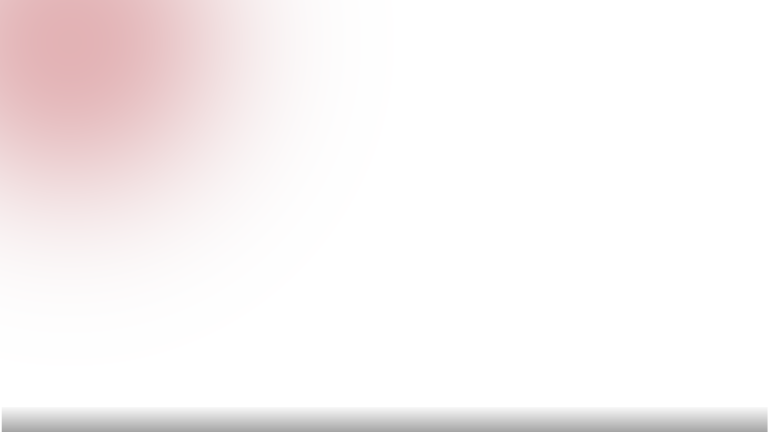
Reproduce this background procedurally as a Shadertoy shader.

```glsl
// A white backdrop with a soft rose glow near the upper left corner and
// a grey shaded strip along the lower edge. The glow is a radial falloff
// per colour channel; the strip is a vertical ramp inside a soft box mask.

// All lengths are in units of the canvas height.
const vec2  GLOW_FROM_TOP_LEFT = vec2(0.162, 0.097);
const vec3  GLOW_ABSORPTION    = vec3(0.112, 0.300, 0.290);
const vec3  GLOW_RADIUS        = vec3(0.400, 0.372, 0.372);
const float GLOW_POWER         = 2.3;

const float STRIP_HEIGHT       = 0.058;
const float STRIP_LEFT_GAP     = 0.004;
const float STRIP_RIGHT_GAP    = 0.001;
const float STRIP_TOP_GREY     = 0.975;
const float STRIP_BOTTOM_GREY  = 0.645;

// Light left over after the glow tints the white backdrop.
vec3 roseGlow(float distanceToCentre) {
    vec3 falloff = exp(-pow(vec3(distanceToCentre) / GLOW_RADIUS, vec3(GLOW_POWER)));
    return vec3(1.0) - GLOW_ABSORPTION * falloff;
}

// Coverage of the strip, with edges one pixel soft.
float stripMask(vec2 p, float width, float pixel) {
    float inset = min(p.x - STRIP_LEFT_GAP, width - STRIP_RIGHT_GAP - p.x);
    inset = min(inset, STRIP_HEIGHT - p.y);
    return clamp(inset / pixel + 0.5, 0.0, 1.0);
}

void mainImage(out vec4 fragColor, in vec2 fragCoord) {
    float pixel = 1.0 / iResolution.y;
    float width = iResolution.x * pixel;
    vec2 p = fragCoord * pixel;

    // Glow
    vec2 glowCentre = vec2(GLOW_FROM_TOP_LEFT.x, 1.0 - GLOW_FROM_TOP_LEFT.y);
    vec3 color = roseGlow(distance(p, glowCentre));

    // Shaded strip
    float rise = clamp(p.y / STRIP_HEIGHT, 0.0, 1.0);
    float grey = mix(STRIP_BOTTOM_GREY, STRIP_TOP_GREY, rise);
    color = mix(color, vec3(grey), stripMask(p, width, pixel));

    fragColor = vec4(color, 1.0);
}
```
